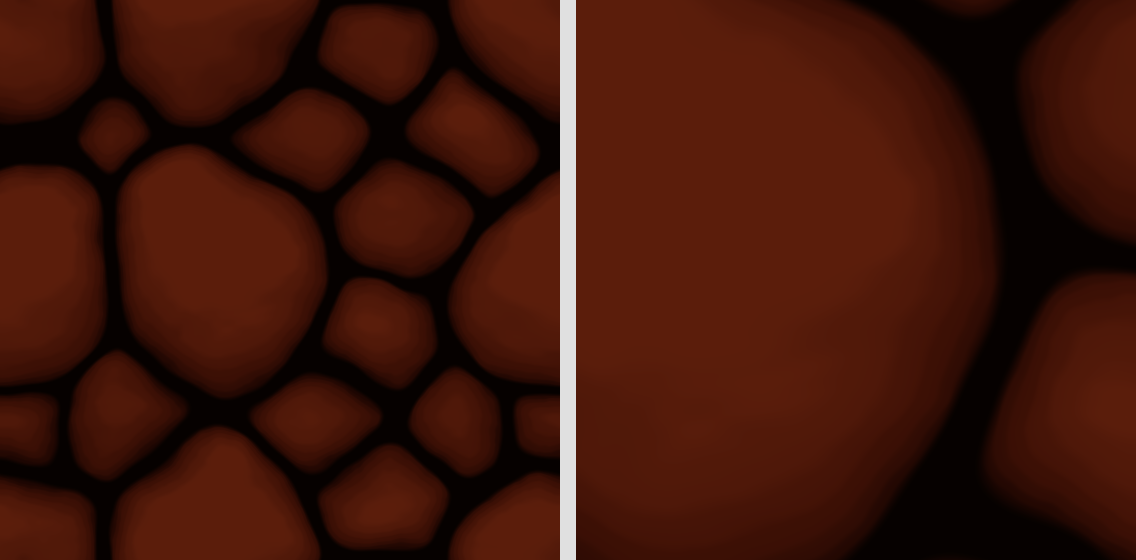
Left, the full canvas; right, a detail of the centre.
This texture is drawn by a WebGL 1 fragment shader. Its source:

```glsl
precision highp float;
// Tiling wall of dark red-brown painted stones, large and small, with black gaps.
uniform vec2 u_resolution;

const float STONES = 16.0;
const vec3 GAP = vec3(0.022, 0.005, 0.0);
const vec3 SHADOW = vec3(0.115, 0.024, 0.007);
const vec3 CLAY = vec3(0.24, 0.063, 0.02);
const vec3 LIT = vec3(0.345, 0.11, 0.042);

float hash(vec2 p) {
  return fract(sin(dot(p, vec2(127.1, 311.7))) * 4375.85);
}

// Value noise that wraps over the unit square; cells are whole numbers.
float noise(vec2 uv, vec2 cells) {
  vec2 p = uv * cells;
  vec2 i = floor(p);
  vec2 f = p - i;
  f = f * f * (3.0 - 2.0 * f);
  vec2 lo = mod(i, cells);
  vec2 hi = mod(i + 1.0, cells);
  return mix(mix(hash(lo), hash(vec2(hi.x, lo.y)), f.x),
             mix(hash(vec2(lo.x, hi.y)), hash(hi), f.x), f.y);
}

float fbm(vec2 uv, vec2 cells) {
  float sum = 0.0;
  float amp = 0.5;
  for (int i = 0; i < 4; i++) {
    sum += amp * noise(uv, cells);
    cells *= 2.0;
    amp *= 0.5;
  }
  return sum / 0.9375;
}

vec2 noise2(vec2 uv, float cells) {
  return vec2(noise(uv, vec2(cells)), noise(uv + vec2(0.37, 0.61), vec2(cells))) - 0.5;
}

// Shortest offset on the torus.
vec2 wrap(vec2 d) {
  return d - floor(d + 0.5);
}

// Centre (xy) and weight (z): 4 large, 4 medium, then 8 small corner stones.
vec3 stone(float i) {
  vec2 jitter = vec2(hash(vec2(i, 3.0)), hash(vec2(i, 8.0))) - 0.5;
  if (i < 4.0) {
    float column = mod(i, 2.0);
    vec2 centre = vec2(0.4 * column, 0.5 * floor(i / 2.0) + 0.03 * column - 0.015);
    return vec3(centre + 0.03 * jitter, 0.032);
  }
  if (i < 8.0) {
    float k = i - 4.0;
    vec2 centre = vec2(0.7 - 0.04 * mod(k, 2.0), 0.125 + 0.25 * k);
    return vec3(centre + 0.025 * jitter, 0.01);
  }
  float column = mod(i, 4.0);
  float row = floor((i - 8.0) / 4.0);
  float shrink = row * step(1.5, column);
  vec2 centre = vec2(0.2 * (column - 2.0), 0.25 + 0.5 * row);
  return vec3(centre + 0.03 * jitter, 0.008 - 0.036 * shrink);
}

// Owning stone's offset (xy) and rounded distance to its border (z).
vec3 stoneField(vec2 p) {
  float best = 10.0;
  float owner = 0.0;
  vec2 toOwner = vec2(0.0);
  for (float i = 0.0; i < STONES; i++) {
    vec3 s = stone(i);
    vec2 d = wrap(s.xy - p);
    float power = dot(d, d) - s.z;
    if (power < best) {
      best = power;
      owner = i;
      toOwner = d;
    }
  }
  float sum = 0.0;
  for (float i = 0.0; i < STONES; i++) {
    if (abs(i - owner) > 0.5) {
      vec3 s = stone(i);
      vec2 d = wrap(s.xy - p);
      float border = (dot(d, d) - s.z - best) / (2.0 * length(d - toOwner));
      sum += exp(-70.0 * border);
    }
  }
  return vec3(-toOwner, -log(sum) / 70.0);
}

// Softly stepped tones, like layered brush strokes.
float brushSteps(float tone, float steps) {
  float t = tone * steps;
  float stepped = (floor(t) + smoothstep(0.25, 0.75, fract(t))) / steps;
  return mix(tone, stepped, 0.55);
}

void main() {
  vec2 uv = gl_FragCoord.xy / u_resolution;
  vec2 p = uv + 0.036 * noise2(uv, 7.0) + 0.009 * noise2(uv, 21.0);
  vec3 field = stoneField(p);

  // Rim shading with a ragged edge, darker towards each stone's foot.
  float gapWidth = 0.006 + 0.009 * noise(uv, vec2(9.0));
  float depth = field.z - gapWidth;
  float ragged = depth + 0.022 * (fbm(uv, vec2(14.0)) - 0.5);
  float tone = 1.0 - exp(-max(ragged, 0.0) / 0.027);
  tone *= 1.0 + 1.4 * field.y - 0.3 * field.x;

  // Broad painted strokes.
  vec2 bent = uv + 0.09 * noise2(uv, 5.0);
  tone += 0.5 * (fbm(bent, vec2(5.0, 9.0)) - 0.5) * smoothstep(0.0, 0.05, depth);
  tone = clamp(brushSteps(tone, 6.0), 0.0, 1.08);

  vec3 color = mix(SHADOW, CLAY, smoothstep(0.0, 0.58, tone));
  color = mix(color, LIT, clamp((tone - 0.55) / 0.4, 0.0, 1.1));
  color = mix(GAP, color, smoothstep(-0.003, 0.006, depth));
  gl_FragColor = vec4(color, 1.0);
}
```
